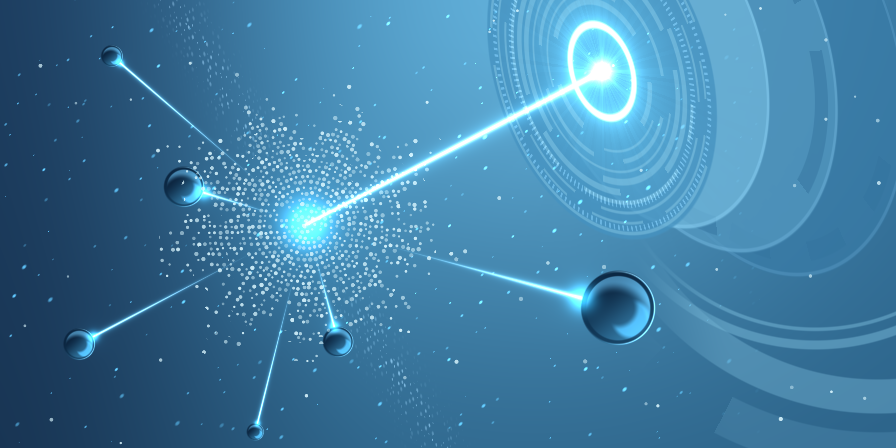
A WebGL 2 fragment shader for this background:

```glsl
#version 300 es
precision highp float;
// Glass spheres beamed from a particle burst, beside a tilted mechanical dial on blue.
uniform vec2 u_resolution;
out vec4 fragColor;

const float TAU = 6.2831853;
const vec2 BURST = vec2(.685, .5), DIAL = vec2(1.344, .841);
const vec3 CYAN = vec3(.42, .86, 1.);

float hash(vec2 p) {
    p = fract(p * vec2(.1731, .2347));
    p += dot(p, p.yx + 31.37);
    return fract((p.x + p.y) * p.x * 17.3);
}

// Stretches the plane so that tilted ellipses become circles.
vec2 tilt(vec2 q) {
    return vec2(q.x * .95 + q.y * .3, q.y * .95 - q.x * .3) / vec2(.62, 1.);
}

float inside(float d, float edge, float soft) {
    return 1. - smoothstep(edge - soft, edge + soft, d);
}

float band(float r, float center, float halfWidth, float soft) {
    return inside(abs(r - center), halfWidth, soft);
}

// Keeps a random share of equal angular segments.
float segments(float angle, float count, float seed, float share) {
    return step(hash(vec2(floor((angle / TAU + .5) * count), seed)), share);
}

// Fraction along the line from a to b, and distance to it.
vec2 along(vec2 p, vec2 a, vec2 b) {
    float t = dot(p - a, b - a) / dot(b - a, b - a);
    return vec2(t, length(p - mix(a, b, clamp(t, 0., 1.))));
}

// Scattered slanted specks, one per cell.
float specks(vec2 p, float cell, float share, float size) {
    vec2 id = floor(p / cell);
    vec2 q = fract(p / cell) - .25 - .5 * vec2(hash(id + 3.), hash(id + 17.));
    q = vec2(q.x + q.y, (q.y - q.x) * 1.7) * .7;
    float s = size * (.4 + hash(id + 41.));
    return step(hash(id), share) * (1. - smoothstep(s * .2, s, length(q))) * (.3 + .7 * hash(id + 8.));
}

vec3 backdrop(vec2 p) {
    vec3 c = mix(vec3(.1, .22, .35), vec3(.18, .41, .57), smoothstep(-.05, .95, p.x));
    vec2 q = (p - vec2(1.2, .98)) * vec2(1.5, 1.35);
    return mix(c, vec3(.4, .71, .87), .85 * exp(-dot(q, q))) * (.93 + .1 * p.y);
}

vec3 machine(vec3 c, vec2 p, float px) {
    // Sweeping plates at the lower right
    vec2 q = p - vec2(1.96, .74);
    float r = length(q), a = atan(q.y, q.x);
    float low = smoothstep(1.4, 1.65, p.x) * inside(p.y, .5, .12);
    c = mix(c, vec3(.42, .67, .8), .5 * low * band(r, .625, .038, px) * segments(a, 17., 4., .75));
    c = mix(c, vec3(.36, .6, .74), .3 * low * band(r, .75, .045, px) * segments(a, 23., 9., .5));
    r = length(p - vec2(1.82, .74));
    c = mix(c, vec3(.5, .76, .88), .45 * low * (band(r, .51, .01, px) + band(r, .475, .004, px)));

    // Stacked discs of the barrel, back to front
    for (float k = 0.; k < 3.; k++) {
        q = tilt(p - vec2(1.69 - .116 * k, .87));
        r = length(q);
        float edge = .5 - .055 * k, gaps = segments(atan(q.y, q.x), 21., k + 5., .35);
        c = mix(c, mix(vec3(.22, .48, .65), vec3(.44, .72, .86), k * .5), .7 * inside(r, edge, px * 1.5));
        c = mix(c, vec3(.2, .45, .62), .5 * band(r, edge - .055, .022, px) * gaps * step(k, 1.));
        c += .06 * band(r, edge - .005, .004, px);
    }

    // Dial face with broken concentric rings, ticks and rays
    q = tilt(p - DIAL);
    r = length(q);
    a = atan(q.y, q.x);
    vec3 face = mix(vec3(.33, .69, .87), vec3(.27, .57, .75), smoothstep(.05, .36, r));
    c = mix(c, face, .8 * inside(r, .385, px * 1.5));
    for (float k = 0.; k < 10.; k++) {
        float line = band(r, .16 + .0235 * k, .002 + .006 * hash(vec2(k, 6.)), px);
        c = mix(c, vec3(.58, .83, .93), .4 * line * segments(a, 9. + 2. * k, k + 1., .55));
    }
    float tick = smoothstep(.25, .4, abs(fract(a * 150. / TAU) - .5));
    c += .14 * tick * (band(r, .305, .008, px) + band(r, .36, .006, px));
    return c + .12 * CYAN * hash(vec2(floor(a * 26.), 3.)) * exp(-r * 9.);
}

// Dots on concentric circles, thinning outwards.
float burst(vec2 q) {
    float r = length(q), row = floor(r / .0125), count = floor(TAU * (row + .5));
    float turn = (atan(q.y, q.x) / TAU + .5) * count;
    vec2 id = vec2(floor(turn), row), f = fract(vec2(turn, r / .0125)) - .5;
    f -= .4 * (vec2(hash(id + 5.), hash(id + 23.)) - .5);
    float reach = .3 + .05 * sin(id.x / count * TAU * 9.) + .05 * abs(q.x) / (r + .01);
    float share = .95 * (1. - smoothstep(.1, reach, r)), size = .19 + .2 * hash(id + 11.);
    return step(hash(id + 2.), share) * inside(length(f), size, .09) * (.45 + .55 * hash(id + 7.));
}

// Glossy sphere with a glow where its beam lands.
vec3 ball(vec3 c, vec2 p, vec3 b, float px) {
    vec2 q = (p - b.xy) / b.z;
    float l = length(q), s = px / b.z, g = length(q - normalize(BURST - b.xy));
    vec3 glass = mix(vec3(.04, .13, .23), vec3(.2, .48, .65), smoothstep(-.7, .9, q.x * .6 - q.y * .7));
    glass += vec3(.23, .38, .44) * inside(l, .86, s) * smoothstep(.8, 1.15, length(q + vec2(.1, .42)));
    glass += vec3(.15, .32, .4) * inside(length(q - vec2(.35, -.3)), .5, .08) * smoothstep(.4, .6, length(q));
    glass = mix(glass, vec3(.04, .16, .27), .65 * band(l, .92, .05, s));
    glass += vec3(.5, .7, .75) * band(l, .98, .02, s) * smoothstep(-.6, .8, q.x);
    c = mix(c, glass, inside(l, 1., s));
    return c + vec3(.25, .8, 1.) * (.75 * exp(-g * g * 9.) + .2 * exp(-g * 2.8));
}

void main() {
    vec2 p = gl_FragCoord.xy / u_resolution.y, q = p - BURST;
    float px = 1. / u_resolution.y, r = length(q);
    vec3 c = machine(backdrop(p), p, px);
    // Drifting specks and the slanted dotted trail
    c += CYAN * (.7 * specks(p, .075, .4, .09) + .5 * specks(p + 5., .034, .12, .14)) * inside(p.x, 1.55, .2);
    vec2 t = vec2(dot(q, vec2(.86, .51)), dot(q, vec2(-.51, .86)));
    float trail = exp(-t.x * t.x * 800.) * smoothstep(.12, .3, abs(t.y));
    c += .3 * trail * specks(t * vec2(1., .6) + 3., .01, .75, .4);
    // Spheres (centre, radius) and their beams
    vec3 balls[6] = vec3[6](vec3(.25, .875, .024), vec3(.411, .583, .045), vec3(.177, .232, .035),
        vec3(.755, .237, .034), vec3(.57, .036, .019), vec3(1.38, .3125, .083));
    for (int i = 0; i < 6; i++) {
        vec3 b = balls[i];
        vec2 s = along(p, BURST, b.xy);
        float power = smoothstep(.2, 1., s.x), d = s.y / (.0015 + .07 * b.z * power);
        c = ball(c + power * (CYAN * .75 * exp(-d) + .55 * exp(-d * d * 2.8)), p, b, px);
    }
    // Particle burst with a hot core
    c += vec3(.2, .62, .78) * (.95 * exp(-r * r * 400.) + .35 * exp(-r * 11.));
    c = mix(c, vec3(.86, .97, 1.), .9 * burst(q));
    // Main beam, ring and flare
    vec2 s = along(p, BURST, DIAL), f = p - DIAL;
    float d = s.y / (.0035 + .003 * s.x), ring = abs(length(tilt(f)) - .107);
    c += CYAN * .4 * exp(-d * .45) + .72 * exp(-d * d);
    c = mix(c, vec3(.88, .99, 1.), inside(ring, .0085, px * 1.5)) + CYAN * .35 * exp(-ring * 55.);
    d = length(f);
    float star = pow(abs(cos(atan(f.y, f.x) * 4.)), 12.);
    c += 1.2 * exp(-d * d * 2200.) + CYAN * (.3 * exp(-d * 22.) + .4 * star * exp(-d * 30.));
    fragColor = vec4(clamp(c, 0., 1.), 1.);
}
```
